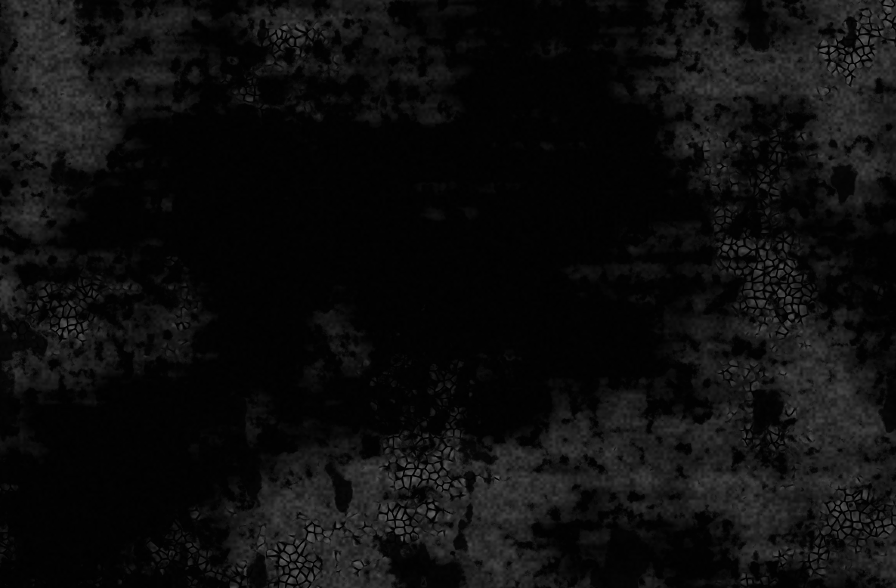
A WebGL 1 fragment shader for this texture:

```glsl
precision highp float;
// Worn black plaster: faint grey film, flaking speckle, crackled patches and stains.

uniform vec2 u_resolution;

// Sizes, in cells per canvas height
const float CLOUD_SCALE = 2.6;
const float BLOTCH_SCALE = 9.0;
const float FLAKE_SCALE = 62.0;
const float GRAIN_SCALE = 190.0;
const float CRACKLE_SCALE = 72.0;
const vec2 STAIN_SCALE = vec2(7.0, 1.5);
const vec2 STREAK_SCALE = vec2(5.0, 42.0);
const vec2 HOLE_SCALE = vec2(15.0, 7.5);

// Tones
const float BLACK = 0.008;
const float FILM_START = 0.445;
const float FILM_GAIN = 0.54;
const float FILM_MAX = 0.17;
const float CRACKLE_LIGHT = 0.075;
const float EDGE_WEAR = 0.07;

float hash(vec2 cell) {
  vec3 q = fract(cell.xyx * vec3(0.1031, 0.1030, 0.0973));
  q += dot(q, q.yzx + 33.33);
  return fract((q.x + q.y) * q.z);
}

float noise(vec2 p) {
  vec2 cell = floor(p);
  vec2 f = fract(p);
  f = f * f * (3.0 - 2.0 * f);
  float low = mix(hash(cell), hash(cell + vec2(1.0, 0.0)), f.x);
  float high = mix(hash(cell + vec2(0.0, 1.0)), hash(cell + 1.0), f.x);
  return mix(low, high, f.y);
}

// Layered noise, centred on zero
float fbm(vec2 p) {
  float sum = 0.0;
  float amplitude = 0.5;
  for (int i = 0; i < 5; i++) {
    sum += amplitude * (noise(p) - 0.5);
    p = mat2(1.6, 1.2, -1.2, 1.6) * p + 17.3;
    amplitude *= 0.5;
  }
  return sum;
}

// Layered noise that keeps its stretch direction
float stretchedFbm(vec2 p) {
  return 0.55 * (noise(p) - 0.5)
       + 0.28 * (noise(p * 2.03 + 9.1) - 0.5)
       + 0.17 * (noise(p * 4.11 + 23.7) - 0.5);
}

// Gap between the two nearest cell points: zero along the cracks
float crackGap(vec2 p) {
  vec2 cell = floor(p);
  float nearest = 8.0;
  float second = 8.0;
  for (int y = -1; y <= 1; y++) {
    for (int x = -1; x <= 1; x++) {
      vec2 c = cell + vec2(float(x), float(y));
      vec2 point = c + vec2(hash(c), hash(c + 71.7));
      float d = distance(p, point);
      second = min(second, max(nearest, d));
      nearest = min(nearest, d);
    }
  }
  return second - nearest;
}

void main() {
  vec2 uv = gl_FragCoord.xy / u_resolution;
  vec2 p = gl_FragCoord.xy / u_resolution.y + 3.7;

  // Large-scale wear: clouds, blotches, vertical stains, horizontal scuffs
  float stain = stretchedFbm(p * STAIN_SCALE + 41.0);
  float streak = stretchedFbm(p * STREAK_SCALE + 83.0);
  float edge = smoothstep(0.3, 0.5, abs(uv.x - 0.5)) - 0.25;
  float wear = 0.5 + fbm(p * CLOUD_SCALE) + 0.45 * fbm(p * BLOTCH_SCALE + 19.0)
             + 0.34 * stain + 0.26 * streak + EDGE_WEAR * edge;

  // Film eroded by small flakes
  float flake = fbm(p * FLAKE_SCALE + 5.0);
  float cover = smoothstep(-0.09, 0.09, wear - 0.5 + 0.95 * flake);
  float grain = noise(p * GRAIN_SCALE) - 0.5;
  float film = clamp((wear - FILM_START) * FILM_GAIN, 0.0, FILM_MAX);
  film *= cover * (1.0 + 0.65 * grain + 0.9 * flake);

  // Ragged patches of pale crackle
  vec2 warp = 0.5 * vec2(noise(p * 45.0), noise(p * 45.0 + 31.0));
  float islands = smoothstep(0.06, 0.34, crackGap(p * CRACKLE_SCALE + warp));
  float patchField = fbm(p * 5.0 + 61.0) + 0.3 * (wear - 0.5) + 0.35 * flake;
  float crackled = smoothstep(0.11, 0.2, patchField);
  film *= mix(1.0, islands, crackled);
  film += CRACKLE_LIGHT * crackled * islands * cover * (0.8 + grain);

  // Dark upright holes and drips
  float hole = stretchedFbm(p * HOLE_SCALE + 7.0) + 0.25 * flake;
  film *= 1.0 - 0.9 * smoothstep(0.21, 0.27, hole);

  float tone = BLACK * (1.0 + grain) + film;
  gl_FragColor = vec4(vec3(tone), 1.0);
}
```
